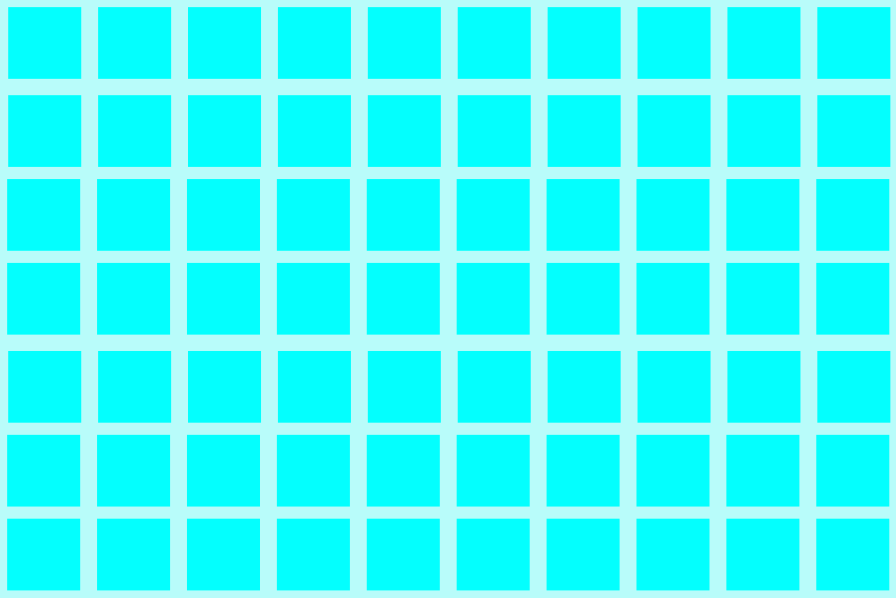
Write a Shadertoy shader that draws this pattern.

```glsl
// Grid of cyan square tiles with pale joints, ten across and seven down.

// Lengths are in design units: the canvas measures 768 by 512
const vec2 CANVAS = vec2(768.0, 512.0);
const vec2 PITCH = vec2(77.06, 71.8);
const vec2 TILE_SIZE = vec2(62.6, 61.4);
const vec2 GRID_ORIGIN = vec2(-1.1, 1.3);   // lower left corner of first cell
const float ROWS_PER_BAND = 3.0;
const float BAND_GAP = 3.6;                 // extra joint above every third row
const float ROW_SHIFT = 0.9;                // sideways offset of the shifted rows
const float LAST_ROW = 6.0;
const vec3 TILE_COLOR = vec3(0.01, 1.0, 0.995);
const vec3 JOINT_COLOR = vec3(0.72, 0.99, 0.98);

// Coverage of a centred box, smoothed over one pixel along each axis
float boxCoverage(vec2 p, vec2 size, vec2 pixel) {
    vec2 edge = clamp(0.5 - (abs(p) - 0.5 * size) / pixel, 0.0, 1.0);
    return edge.x * edge.y;
}

void mainImage(out vec4 fragColor, in vec2 fragCoord) {
    vec2 pixel = CANVAS / iResolution.xy;
    vec2 p = fragCoord * pixel - GRID_ORIGIN;

    // Rows come in bands of three, with a wider joint between bands
    float bandHeight = ROWS_PER_BAND * PITCH.y + BAND_GAP;
    float band = floor(p.y / bandHeight);
    float bandY = p.y - band * bandHeight;
    float rowInBand = min(floor(bandY / PITCH.y), ROWS_PER_BAND - 1.0);
    float row = band * ROWS_PER_BAND + rowInBand;

    // The top row of each band, and the last row, sit slightly to the right
    bool shifted = rowInBand == ROWS_PER_BAND - 1.0 || row == LAST_ROW;
    float x = p.x - (shifted ? ROW_SHIFT : 0.0);

    // Position from the cell centre
    vec2 cell = vec2(mod(x, PITCH.x), bandY - rowInBand * PITCH.y) - 0.5 * PITCH;

    float tile = boxCoverage(cell, TILE_SIZE, pixel);
    fragColor = vec4(mix(JOINT_COLOR, TILE_COLOR, tile), 1.0);
}
```
